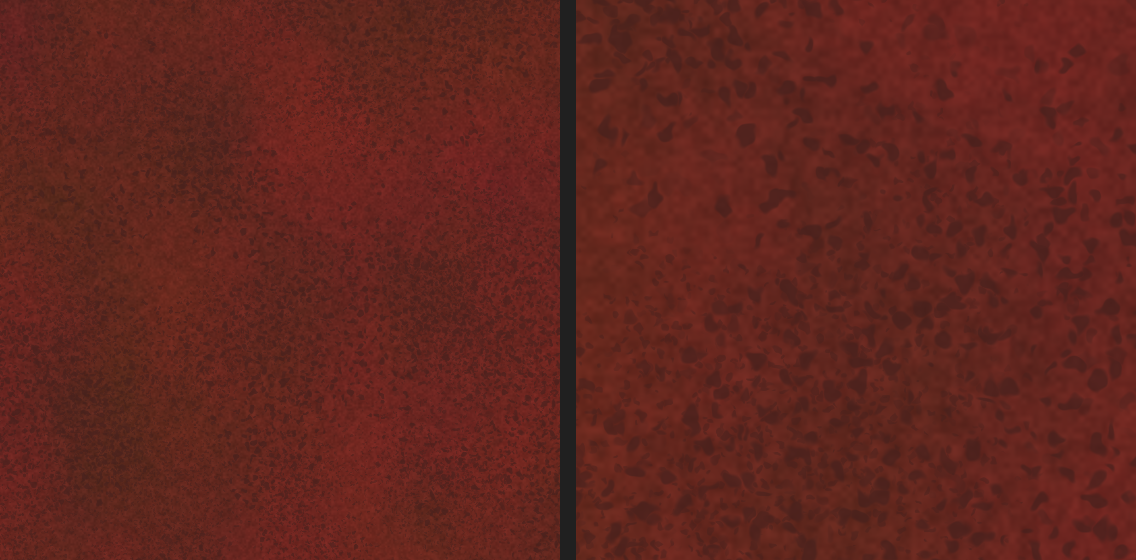
Left, the full canvas; right, a detail of the centre.
A Shadertoy shader for this texture:

```glsl
float hash(vec2 p) {
    vec3 q = fract(p.xyx * 0.1031);
    q += dot(q, q.yzx + 33.33);
    return fract((q.x + q.y) * q.z);
}

float noise(vec2 p) {
    vec2 cell = floor(p), f = fract(p);
    f = f * f * (3.0 - 2.0 * f);
    return mix(mix(hash(cell), hash(cell + vec2(1, 0)), f.x),
               mix(hash(cell + vec2(0, 1)), hash(cell + vec2(1, 1)), f.x), f.y);
}

float fbm(vec2 p) {
    float sum = 0.0, weight = 0.53;
    for (int i = 0; i < 4; i++) {
        sum += weight * noise(p);
        p = mat2(1.6, 1.2, -1.2, 1.6) * p + 17.3;
        weight *= 0.5;
    }
    return sum;
}

// Soft, randomly turned pits that gather in loose clusters
float pits(vec2 uv, float scale, float seed) {
    vec2 p = uv * scale + seed;
    p += 0.5 * vec2(noise(p * 2.3), noise(p * 2.3 + 41.7));
    float cover = 0.0;
    for (int y = -1; y <= 1; y++)
    for (int x = -1; x <= 1; x++) {
        vec2 cell = floor(p) + vec2(x, y);
        vec2 centre = cell + vec2(hash(cell + 3.1), hash(cell + 8.7));
        float angle = 6.2832 * hash(cell + 21.9);
        float size = mix(0.2, 0.48, hash(cell + 14.3));
        float cluster = smoothstep(0.28, 0.7, fbm(cell / scale * 6.0 + seed));
        float strength = smoothstep(0.0, 0.35, cluster * 1.1 - hash(cell + 5.5));
        vec2 d = p - centre;
        d = mat2(cos(angle), -sin(angle), sin(angle), cos(angle)) * d;
        float dist = length(d * vec2(1.0, 1.5)) - size;
        cover = max(cover, strength * smoothstep(0.1, -0.14, dist));
    }
    return cover;
}

void mainImage(out vec4 fragColor, in vec2 fragCoord) {
    vec2 uv = fragCoord / iResolution.y;

    // Broad clouds, slightly drawn out vertically
    float cloud = fbm(uv * vec2(5.0, 3.6) + 5.2) - 0.5;
    float hue = fbm(uv * vec2(4.2, 3.2) + 61.0) - 0.5;
    vec3 color = vec3(0.402, 0.152, 0.121);
    color += cloud * vec3(0.175, -0.005, 0.015);
    color += hue * vec3(0.025, -0.035, 0.03);

    // Fine mottling
    float mottle = noise(uv * 95.0) + noise(uv * 170.0 + 9.0) - 1.0;
    float grain = noise(uv * 290.0 + 31.0) - 0.5;
    color += mottle * vec3(0.05, 0.014, 0.013) + grain * vec3(0.05, 0.026, 0.022);

    // Dark pits of three sizes
    float dark = 0.8 * pits(uv, 66.0, 12.0);
    dark = max(dark, 0.7 * pits(uv, 100.0, 47.0));
    dark = max(dark, 0.55 * pits(uv, 155.0, 83.0));
    color = mix(color, vec3(0.265, 0.125, 0.112), dark * 0.8);

    fragColor = vec4(color, 1.0);
}
```
